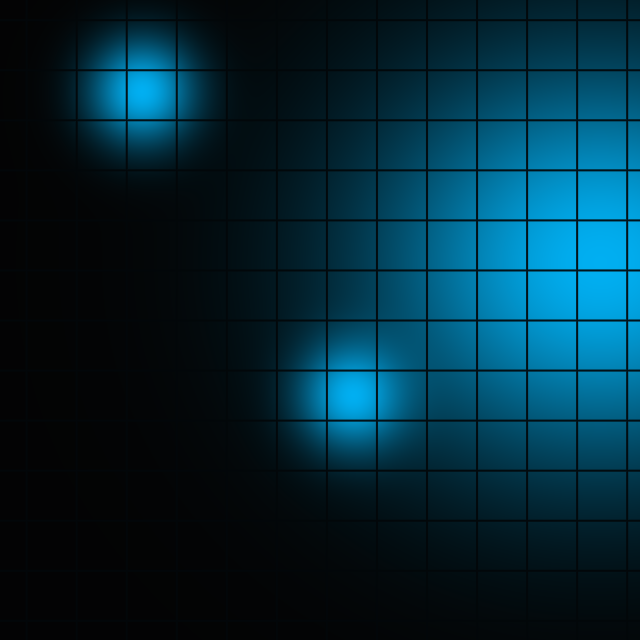
This background is drawn by a Shadertoy shader. Its source:

```glsl
// Soft cyan glows on near-black, seen behind a thin dark square grid.

#define GLOW_COLOR vec3(0.005, 0.685, 0.945)
#define BASE_COLOR vec3(0.010, 0.013, 0.015)
#define LINE_COLOR vec3(0.008, 0.025, 0.035)
#define CELL_SIZE 0.0782
#define GRID_ORIGIN vec2(0.0416, 0.0300)
#define LINE_HALF_WIDTH 0.0016
#define LINE_OPACITY 0.92
#define WIDE_SPREAD vec2(0.247, 0.218)
#define SPOT_SPREAD vec2(0.057)

// Gaussian falloff around a center, with a separate spread per axis.
float glow(vec2 p, vec2 center, vec2 spread) {
    vec2 d = (p - center) / spread;
    return exp(-0.5 * dot(d, d));
}

// Coverage of the grid lines, smoothed over about one pixel.
float gridLines(vec2 p, vec2 pixel) {
    vec2 cell = (p - GRID_ORIGIN) / CELL_SIZE;
    vec2 dist = abs(fract(cell + 0.5) - 0.5) * CELL_SIZE;
    vec2 soft = 0.65 * pixel;
    vec2 cover = 1.0 - smoothstep(LINE_HALF_WIDTH - soft, LINE_HALF_WIDTH + soft, dist);
    return max(cover.x, cover.y);
}

void mainImage(out vec4 fragColor, in vec2 fragCoord) {
    vec2 pixel = 1.0 / iResolution.xy;
    vec2 uv = fragCoord * pixel;

    // Wide light on the right, then the two small spots
    float wide = glow(uv, vec2(0.938, 0.590), WIDE_SPREAD);
    float upperSpot = glow(uv, vec2(0.222, 0.857), SPOT_SPREAD);
    float lowerSpot = glow(uv, vec2(0.552, 0.382), SPOT_SPREAD);

    // Screen blend keeps overlapping glows below full strength
    float light = 1.0 - (1.0 - wide) * (1.0 - upperSpot) * (1.0 - lowerSpot);
    vec3 color = mix(BASE_COLOR, GLOW_COLOR, light);

    // Dark grid on top
    color = mix(color, LINE_COLOR, gridLines(uv, pixel) * LINE_OPACITY);

    fragColor = vec4(color, 1.0);
}
```
